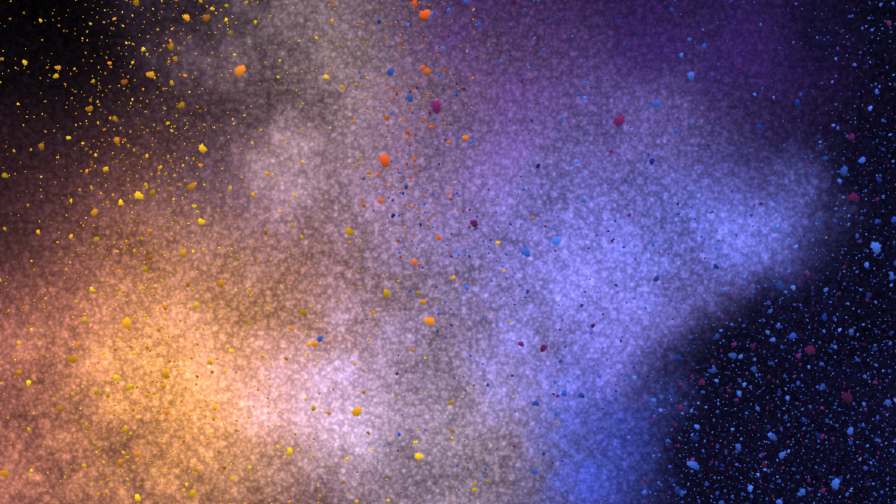
Give the GLSL for this background, as a Shadertoy shader.

```glsl
vec3 hash3(vec2 p) {
    vec3 h = fract(vec3(p.xyx) * vec3(0.1031, 0.1030, 0.0973));
    h += dot(h, h.yxz + 33.33);
    return fract((h.xxy + h.yzz) * h.zyx);
}

// Smooth cellular noise: soft, rounded lumps
float cells(vec2 p) {
    vec2 id = floor(p), f = p - id;
    float sum = 0.0;
    for (int y = -1; y <= 1; y++)
        for (int x = -1; x <= 1; x++) {
            vec2 o = vec2(x, y);
            vec2 d = o + hash3(id + o + 50.0).xy - f;
            sum += exp(-5.0 * dot(d, d));
        }
    return clamp(sum * 0.6, 0.0, 1.2);
}

// Centered near zero
float billow(vec2 p) {
    float sum = 0.0, amp = 0.5;
    for (int i = 0; i < 5; i++) {
        sum += amp * (cells(p) - 0.38);
        p = mat2(1.6, 1.2, -1.2, 1.6) * p + 7.3;
        amp *= 0.64;
    }
    return sum;
}

// Layered sines bend the cloud outlines
vec2 swirl(vec2 p) {
    float freq = 5.0, amp = 0.025;
    for (int i = 0; i < 5; i++) {
        p += amp * sin(p.yx * freq + vec2(1.3, 4.1) * float(i + 1));
        freq *= 1.8;
        amp *= 0.55;
    }
    return p;
}

void puff(inout vec3 col, vec2 p, vec2 center, vec2 radius, vec3 tint, float amount) {
    vec2 q = (p - center) / radius;
    col = mix(col, tint, amount * exp(-dot(q, q)));
}

float band(float x, float center, float width) {
    float d = (x - center) / width;
    return exp(-d * d);
}

// Zero in the cloud, one in the dark space to its right
float rightShade(vec2 p) {
    float edge = 1.31 + 0.33 * smoothstep(0.22, 0.56, p.y);
    return smoothstep(-0.10, 0.10, p.x - edge);
}

vec3 powder(vec2 p) {
    float lumps = billow(p * 4.5 + 3.0);
    vec2 q = swirl(p) + 0.16 * lumps;
    vec3 col = vec3(0.07, 0.04, 0.13);
    // Dim violet haze above
    puff(col, q, vec2(0.98, 0.78), vec2(0.30, 0.40), vec3(0.27, 0.15, 0.40), 0.90);
    puff(col, q, vec2(1.45, 0.92), vec2(0.28, 0.22), vec3(0.18, 0.11, 0.33), 0.80);
    // Warm dust
    puff(col, q, vec2(0.60, 0.88), vec2(0.24, 0.40), vec3(0.56, 0.48, 0.49), 0.92);
    puff(col, q, vec2(0.15, 0.25), vec2(0.48, 0.46), vec3(0.70, 0.41, 0.36), 1.0);
    puff(col, q, vec2(0.74, 0.30), vec2(0.38, 0.48), vec3(0.66, 0.54, 0.62), 1.0);
    puff(col, q, vec2(0.52, 0.38), vec2(0.17, 0.22), vec3(0.74, 0.51, 0.48), 0.65);
    puff(col, q, vec2(0.35, 0.18), vec2(0.24, 0.28), vec3(0.98, 0.66, 0.38), 0.88);
    puff(col, q, vec2(0.44, 0.68), vec2(0.13, 0.11), vec3(0.30, 0.21, 0.26), 0.60);
    // Blue cloud with its plume pointing right
    puff(col, q, vec2(1.13, 0.42), vec2(0.29, 0.31), vec3(0.52, 0.49, 0.87), 1.0);
    puff(col, q, vec2(1.25, 0.71), vec2(0.13, 0.15), vec3(0.43, 0.37, 0.68), 0.75);
    puff(col, q, vec2(1.42, 0.52), vec2(0.26, 0.13), vec3(0.45, 0.48, 0.92), 0.95);
    puff(col, q, vec2(1.22, 0.08), vec2(0.15, 0.20), vec3(0.23, 0.30, 0.76), 0.85);
    puff(col, q, vec2(0.90, 0.08), vec2(0.20, 0.22), vec3(0.66, 0.58, 0.66), 0.80);
    // Dark surroundings
    col = mix(col, vec3(0.045, 0.04, 0.12), 0.95 * rightShade(q));
    puff(col, q, vec2(0.04, 1.00), vec2(0.30, 0.32), vec3(0.02, 0.015, 0.02), 1.0);
    puff(col, q, vec2(0.00, 0.58), vec2(0.12, 0.16), vec3(0.12, 0.07, 0.09), 0.65);
    // Cloud relief and fine dust
    float dust = cells(p * 75.0) + cells(p * 150.0 + 9.0) - 0.76;
    return col * (1.03 + 0.65 * lumps + 0.24 * dust) + 0.02 * dust;
}

// One jittered, lumpy grain per cell of a turned grid
void grains(inout vec3 col, vec2 p, float size, float seed, float share) {
    mat2 turn = mat2(cos(seed), sin(seed), -sin(seed), cos(seed));
    vec2 id = floor(turn * p / size);
    vec3 a = hash3(id + seed + 200.0), b = hash3(id + seed + 391.7);
    vec2 center = (id + 0.2 + 0.6 * a.xy) * size * turn;
    float yellowFall = band(center.x, 0.28, 0.14);
    float orangeFall = band(center.x, 0.82, 0.10) * smoothstep(0.35, 0.65, center.y);
    float shade = rightShade(center);
    float density = 0.10 + 0.36 * yellowFall + 0.36 * orangeFall
        + shade * mix(0.95, 0.25, center.y);
    float warm = max(1.0 - smoothstep(0.55, 1.15, center.x), 0.65 * orangeFall);

    vec3 hot = mix(vec3(1.0, 0.83, 0.12), vec3(0.88, 0.36, 0.16),
        clamp(0.7 * b.y * b.y + 0.7 * orangeFall, 0.0, 1.0));
    vec3 cold = mix(vec3(0.10, 0.18, 0.58), vec3(0.30, 0.50, 0.98), b.y);
    cold = mix(cold, vec3(0.42, 0.14, 0.38), step(0.88, b.z));
    vec3 tint = mix(cold, hot, step(b.x, warm)) * mix(0.6, 1.05, a.x);

    vec2 d = p - center;
    float angle = atan(d.y, d.x + 1e-6);
    float lump = 1.0 + 0.16 * sin(2.0 * angle + 6.3 * b.x)
        + 0.10 * sin(3.0 * angle + 6.3 * b.y) + 0.08 * sin(7.0 * angle + 6.3 * a.y);
    float radius = size * mix(0.07, 0.16, b.z * b.y);
    float soft = 0.8 / iResolution.y + 0.12 * radius;
    float cover = smoothstep(soft, -soft, length(d) - radius * lump);
    float light = 1.0 + 0.25 * clamp(d.y / radius, -1.0, 1.0);
    col = mix(col, tint * light, 0.95 * cover * step(a.z, density * share));
}

void mainImage(out vec4 fragColor, in vec2 fragCoord) {
    vec2 p = fragCoord / iResolution.y;
    vec3 col = powder(p);
    // Fine specks first, large grains last
    float size = 0.013;
    for (int i = 0; i < 6; i++) {
        float t = float(i) / 5.0;
        grains(col, p, size, 0.4 + 1.7 * float(i), mix(1.0, 0.65, t));
        size *= 1.42;
    }
    fragColor = vec4(clamp(col, 0.0, 1.0), 1.0);
}
```
